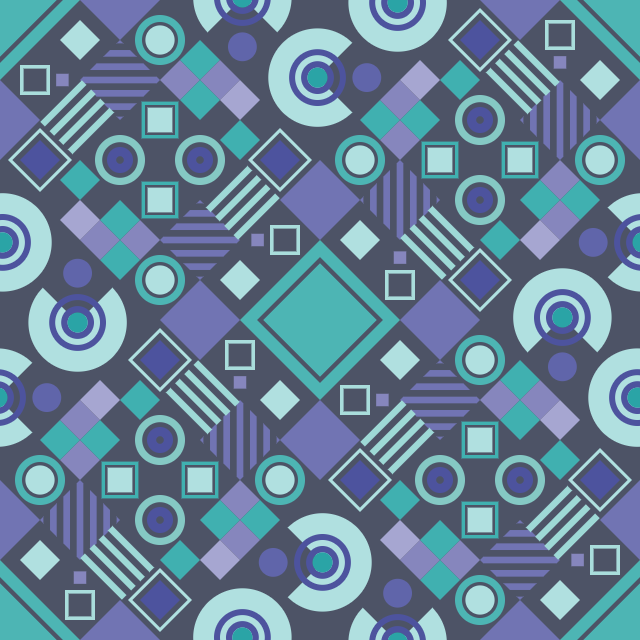
This pattern is drawn by a Shadertoy shader. Its source:

```glsl
// Geometric tile pattern with quarter-turn symmetry: diamonds, rings, stripes and cut discs.
#define UNITS 16.0        // grid units across the canvas
#define REPEAT 8.0        // diagonal lattice step, in grid units
#define BAR_PITCH 0.333   // spacing of the bars in striped diamonds
#define HATCH_PITCH 0.325 // spacing of the diagonal hatch bars

const vec3 SLATE  = vec3(0.302, 0.325, 0.400);
const vec3 TEAL   = vec3(0.302, 0.710, 0.706);
const vec3 DEEP   = vec3(0.251, 0.690, 0.690);
const vec3 CORE   = vec3(0.165, 0.645, 0.650);
const vec3 ICE    = vec3(0.690, 0.880, 0.880);
const vec3 MINT   = vec3(0.620, 0.850, 0.840);
const vec3 SEA    = vec3(0.520, 0.790, 0.770);
const vec3 VIOLET = vec3(0.443, 0.455, 0.702);
const vec3 MAUVE  = vec3(0.525, 0.525, 0.740);
const vec3 LILAC  = vec3(0.650, 0.650, 0.820);
const vec3 DUSK   = vec3(0.378, 0.396, 0.667);
const vec3 INDIGO = vec3(0.302, 0.325, 0.620);

float pixelSize;

// Offset to the closest copy of an anchor under quarter turns and lattice shifts
vec2 nearest(vec2 p, vec2 anchor) {
    vec2 best = vec2(1e3);
    for (int turn = 0; turn < 4; turn++) {
        vec2 q = p - anchor;
        vec2 cell = round(vec2(q.x + q.y, q.x - q.y) / (2.0 * REPEAT));
        q -= REPEAT * vec2(cell.x + cell.y, cell.x - cell.y);
        if (dot(q, q) < dot(best, best)) best = q;
        p = vec2(-p.y, p.x);
    }
    return best;
}

// Distance functions
float diamond(vec2 q, float r) { return (abs(q.x) + abs(q.y) - r) * 0.70711; }
float square(vec2 q, float r) { return max(abs(q.x), abs(q.y)) - r; }
float disc(vec2 q, float r) { return length(q) - r; }
float bars(float x, float pitch) {
    return (abs(fract(x / pitch + 0.5) - 0.5) - 0.25) * pitch;
}

void paint(inout vec3 col, float d, vec3 ink) {
    col = mix(col, ink, clamp(0.5 - d / pixelSize, 0.0, 1.0));
}

void mainImage(out vec4 fragColor, in vec2 fragCoord) {
    pixelSize = UNITS / iResolution.y;
    vec2 p = (fragCoord - 0.5 * iResolution.xy) * pixelSize;
    p.y = -p.y;
    vec3 col = SLATE;
    vec2 q;

    // Large framed diamond and its violet neighbours
    q = nearest(p, vec2(0.0));
    paint(col, diamond(q, 2.0), TEAL);
    paint(col, max(diamond(q, 1.573), -diamond(q, 1.417)), SLATE);
    paint(col, diamond(nearest(p, vec2(-3.0, 0.0)), 1.0), VIOLET);

    // Pale diamond, outlined square and small square
    paint(col, diamond(nearest(p, vec2(-2.0, -1.0)), 0.5), ICE);
    q = nearest(p, vec2(-0.875, -2.0));
    paint(col, max(square(q, 0.375), -square(q, 0.285)), mix(MINT, ICE, 0.6));
    paint(col, square(nearest(p, vec2(-1.56, -2.0)), 0.156), MAUVE);

    // Striped diamond
    q = nearest(p, vec2(-3.0, -2.0));
    paint(col, max(diamond(q, 1.0), bars(q.y, BAR_PITCH)), VIOLET);

    // Diagonal hatch of four bars
    q = nearest(p, vec2(-1.93, -2.93));
    q = vec2(q.x - q.y, q.x + q.y) * 0.70711;
    float hatch = bars(q.y + 0.5 * HATCH_PITCH, HATCH_PITCH);
    paint(col, max(max(abs(q.x) - 0.735, abs(q.y) - 1.75 * HATCH_PITCH), hatch), MINT);

    // Outlined diamond with an indigo heart
    q = nearest(p, vec2(-1.0, -4.0));
    paint(col, max(diamond(q, 0.80), -diamond(q, 0.69)), ICE);
    paint(col, diamond(q, 0.5), INDIGO);

    // Cluster of small diamonds
    for (float side = -0.5; side < 1.0; side += 1.0) {
        paint(col, diamond(nearest(p, vec2(-3.0 + side, -6.0)), 0.5), MAUVE);
        paint(col, diamond(nearest(p, vec2(-3.0, -6.0 + side)), 0.5), DEEP);
    }
    paint(col, diamond(nearest(p, vec2(-2.0, -5.5)), 0.5), LILAC);
    paint(col, diamond(nearest(p, vec2(-2.0, -4.5)), 0.5), DEEP);

    // Teal ring around a pale disc
    q = nearest(p, vec2(-4.0, -7.0));
    paint(col, max(disc(q, 0.625), -disc(q, 0.45)), TEAL);
    paint(col, disc(q, 0.365), ICE);

    // Framed square
    q = nearest(p, vec2(-4.0, -5.0));
    paint(col, max(square(q, 0.46), -square(q, 0.375)), DEEP);
    paint(col, square(q, 0.31), ICE);

    // Pale ring around an indigo disc
    q = nearest(p, vec2(-5.0, -4.0));
    paint(col, max(disc(q, 0.625), -disc(q, 0.445)), SEA);
    paint(col, max(disc(q, 0.325), -disc(q, 0.095)), INDIGO);

    // Large disc with a cut wedge, target rings and satellite dot
    q = nearest(p, vec2(-0.0625, -6.06));
    float wedge = (abs(q.y) - q.x) * 0.70711;
    paint(col, max(disc(q, 1.23), -wedge), ICE);
    paint(col, max(disc(q, 0.71), -disc(q, 0.56)), INDIGO);
    paint(col, max(disc(q, 0.41), -disc(q, 0.25)), INDIGO);
    paint(col, disc(q, 0.25), CORE);
    paint(col, disc(nearest(p, vec2(1.17, -6.06)), 0.36), DUSK);

    fragColor = vec4(col, 1.0);
}
```
